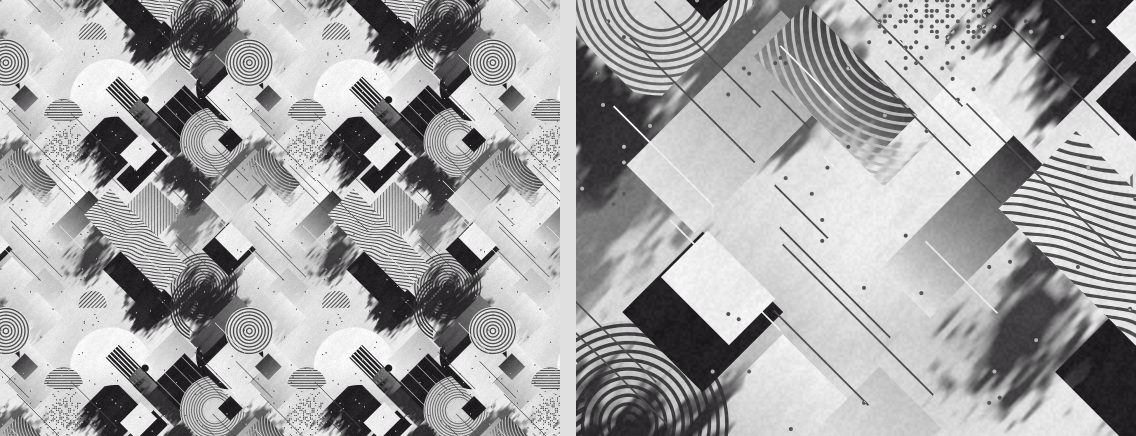
Left, the full canvas; right, a detail of the centre.
Give the GLSL for this pattern, as a Shadertoy shader.

```glsl
// Repeating monochrome collage of tilted slabs, ringed discs, hatching and brush marks.
const vec2 TILE = vec2(3.34,3.68);
const float VIEW_HEIGHT = 5.98, INK = .13, PAPER = .94;

struct Spot { vec2 p; float wear, aa, tone; };

float hash(vec2 p) {
  vec3 q = fract(p.xyx * .1031);
  q += dot(q, q.yzx + 33.33);
  return fract((q.x + q.y) * q.z);
}

// Value noise that wraps after a whole number of cells
float noise(vec2 p, vec2 cells) {
  p *= cells;
  vec2 i = floor(p), f = fract(p), e = vec2(0,1);
  f *= f * (3. - 2. * f);
  return mix(mix(hash(mod(i, cells)), hash(mod(i + e.yx, cells)), f.x),
    mix(hash(mod(i + e, cells)), hash(mod(i + 1., cells)), f.x), f.y);
}

// Offset to the nearest copy of a centre
vec2 offset(vec2 p, vec2 c) {
  vec2 d = p - c;
  return d - TILE * floor(d / TILE + .5);
}

// Tilted frame: x runs down-right, y up-right
vec2 tilted(vec2 p, vec2 c) {
  vec2 d = offset(p, c);
  return vec2(d.x + d.y, d.x - d.y) * .7071;
}

// Tilted box: centre in xy, half size in zw
float box(vec2 p, vec4 b) {
  vec2 d = abs(tilted(p, b.xy)) - b.zw;
  return max(d.x, d.y);
}

float disc(vec2 p, vec2 c, float r) { return length(offset(p, c)) - r; }

float cover(float d, float aa) { return clamp(.5 - d / aa, 0., 1.); }

float worn(float amount, float wear) {
  return smoothstep(wear - .3, wear + .3, amount * 1.6 - .3);
}

void fill(inout Spot s, float d, float shade) {
  s.tone = mix(s.tone, shade, cover(d, s.aa));
}

// Shade runs from lower left to upper right; root is the opacity at the lower left
void slab(inout Spot s, vec4 b, float left, float right, float root) {
  float t = clamp(.5 + .5 * tilted(s.p, b.xy).y / b.w, 0., 1.);
  float a = worn(mix(root, 1., t), s.wear) * cover(box(s.p, b), s.aa);
  s.tone = mix(s.tone, mix(left, right, t), a);
}

void smear(inout Spot s, vec4 b, float shade) {
  float a = max(1. - length(tilted(s.p, b.xy) / b.zw), 0.);
  s.tone = mix(s.tone, shade, worn(a, s.wear));
}

// Lines of a given pitch and width along x, kept inside a region
void hatch(inout Spot s, float region, float x, float pitch, float width, float shade) {
  fill(s, max(region, abs(fract(x / pitch) - .5) * pitch - .5 * width), shade);
}

void mainImage(out vec4 fragColor, in vec2 fragCoord) {
  float aa = VIEW_HEIGHT / iResolution.y;
  vec2 p = vec2(fragCoord.x, iResolution.y - fragCoord.y) * aa;
  vec2 uv = p / TILE, diag = vec2(uv.x + uv.y, uv.x - uv.y);

  // Brush texture and cloudy ground
  float wear = smoothstep(.15, .85, .4 * noise(diag, vec2(9,5))
    + .35 * noise(diag, vec2(43,9)) + .25 * noise(diag, vec2(97,31)));
  Spot s = Spot(p, wear, aa, mix(.7, .97, .65 * noise(diag, vec2(4,3)) + .35 * wear));
  smear(s, vec4(2.85,2.85,.6,1.2), .48);
  smear(s, vec4(.1,2.3,.6,.9), .36);
  smear(s, vec4(1.25,3.55,.6,.85), .25);
  smear(s, vec4(2.05,.6,.7,.5), .15);
  smear(s, vec4(2.55,2.4,.85,.55), .18);

  // Pale slabs and white disc
  slab(s, vec4(.2,.3,.35,.3), .78, PAPER, 1.);
  slab(s, vec4(.58,.3,.2,.24), .9, .78, 1.);
  slab(s, vec4(.4,.78,.25,.4), .62, PAPER, .1);
  slab(s, vec4(.25,1.3,.6,.3), .72, PAPER, 1.);
  slab(s, vec4(3.3,2.55,.22,.5), .9, .62, 1.);
  vec2 moon = vec2(1.52,1.37);
  float glow = clamp(.9 - 1.5 * offset(p, moon).y, 0., 1.);
  fill(s, disc(p, moon, .56), mix(s.tone, .97, glow));
  slab(s, vec4(2.35,1.2,.22,.3), .92, .76, 1.);

  // Long black bar and ringed discs
  slab(s, vec4(1.92,.24,.52,.2), INK, INK, .9);
  vec2 hub = vec2(2.8,.25);
  float dome = disc(p, hub, .47), ring = disc(p, hub + vec2(0,.3), .48);
  fill(s, dome, .8);
  hatch(s, dome, dome, .04, .016, .25);
  hatch(s, max(abs(ring + .08) - .08, offset(p, hub).x + .2), ring, .04, .02, .2);
  smear(s, vec4(2.82,.5,.8,.8), .16);
  fill(s, disc(p, vec2(3.15,1.2), .46), INK);
  slab(s, vec4(3.02,.78,.13,.45), .25, .45, .6);
  slab(s, vec4(3.25,1.32,.3,.32), PAPER, .85, 1.);
  float fan = disc(p, vec2(.08,.86), .33);
  fill(s, fan, .9);
  hatch(s, fan, fan, .045, .018, .3);

  // Hatched leaf, small dome and soft tile
  vec2 tip = vec2(.87,1.63), brow = vec2(1.27,.5), soft = vec2(.34,1.35);
  float leaf = max(disc(p, tip, .27), disc(p, tip - vec2(0,.38), .42));
  fill(s, leaf, .88);
  hatch(s, leaf, offset(p, tip).y, .035, .014, .25);
  hatch(s, max(disc(p, brow, .19), offset(p, brow).y - .04), tilted(p, brow).x, .04, .014, .3);
  fill(s, box(p, vec4(soft,.13,.13)), .35 + .9 * tilted(p, soft).x);

  // Black blocks, white inset and striped bar
  vec4 slope = vec4(1.42,2.1,.33,.5), block = vec4(2.51,1.57,.27,.3), bar = vec4(1.78,1.38,.34,.125);
  float shoulder = max(box(p, slope), disc(p, vec2(1.6,2.3), .7));
  fill(s, shoulder, mix(s.tone, INK, worn(.75 + tilted(p, slope.xy).y, wear)));
  slab(s, vec4(1.95,2.3,.14,.36), INK, INK, 1.);
  slab(s, vec4(1.9,2.09,.16,.2), PAPER, PAPER, 1.);
  slab(s, vec4(2.2,1.8,.4,.13), .2, .2, .8);
  fill(s, box(p, block), INK);
  hatch(s, box(p, block), tilted(p, block.xy).y, .16, .009, .7);
  hatch(s, box(p, bar), tilted(p, bar.xy).y, .05, .032, INK);
  slab(s, vec4(1.96,1.56,.18,.11), .3, .5, .5);
  fill(s, disc(p, vec2(1.99,1.37), .05), INK);

  // Arc panels and dark square
  vec4 dusk = vec4(.45,2.43,.42,.17);
  float arcs = disc(p, vec2(2.95,1.95), .48), panel = max(arcs, box(p, vec4(2.84,1.95,.42,.34)));
  fill(s, panel, .85);
  hatch(s, max(panel, -arcs - .32), arcs, .035, .013, .4);
  fill(s, box(p, vec4(3.16,1.92,.12,.12)), INK);
  slab(s, dusk, .55, .25, .6);
  hatch(s, box(p, dusk), disc(p, vec2(.75,2.1), 0.), .04, .014, .75);

  // Lower slabs, comb and wavy hatching
  slab(s, vec4(.79,2.78,.19,.43), .85, .96, .4);
  slab(s, vec4(1.03,3.03,.16,.43), .9, .18, 1.);
  vec4 comb = vec4(2.1,2.88,.3,.25), wave = vec4(1.86,3.3,.75,.25);
  slab(s, comb, .9, .7, .8);
  hatch(s, box(p, comb), offset(p, comb.xy).x, .04, .011, .4);
  fill(s, box(p, wave), .9);
  float ripple = dot(offset(p, wave.xy), vec2(-.2,1)) + .08 * noise(diag, vec2(11,7));
  hatch(s, box(p, wave), ripple, .045, .015, .3);
  fill(s, box(p, vec4(3.14,3.42,.26,.26)), INK);
  fill(s, box(p, vec4(3.21,3.31,.22,.15)), PAPER);

  // Scattered hairlines
  for (float k = 0.; k < 28.; k++) {
    vec2 c = TILE * vec2(hash(vec2(k,1)), hash(vec2(k,2)));
    fill(s, box(p, vec4(c, .1 + .45 * hash(vec2(k,7)), .004)), mod(k, 4.) < 1. ? PAPER : .3);
  }

  // Stipple and grain
  vec2 cells = vec2(140,154), id = mod(floor(uv * cells), cells);
  float density = .006 + .55 * smoothstep(0., .4, -disc(p, vec2(.87,2), .4));
  float dots = (length(fract(uv * cells) - .5) - .38) * .024;
  if (hash(id) < density) fill(s, dots, s.tone > .4 ? .35 : .7);
  float tone = s.tone + .05 * (noise(uv, cells * 2.) - wear);
  fragColor = vec4(vec3(tone) + vec3(.004,-.004,.004) * (1. - tone), 1);
}
```
